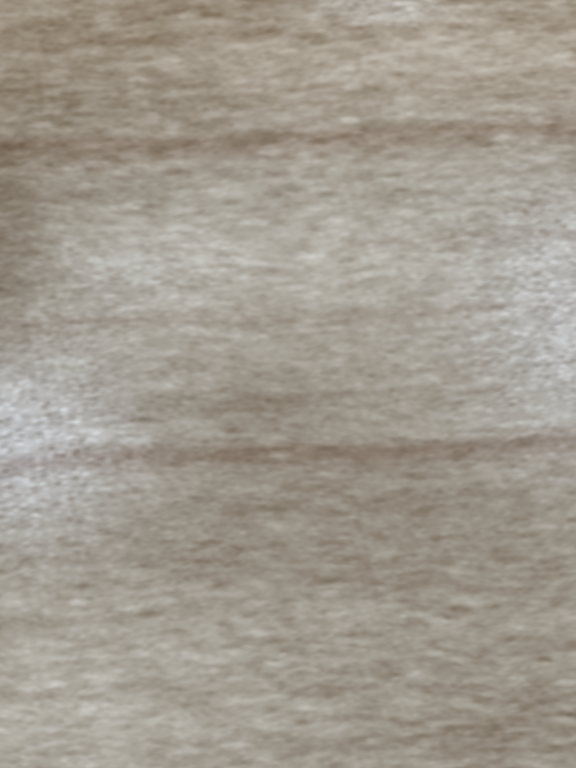
Reproduce this texture procedurally as a Shadertoy shader.

```glsl
// Pale, softly focused wood grain under uneven window light.
// Stretched cellular noise makes the fibres, tilted lines make the dark seams,
// and wide soft glows lay warm light, cool sheen and shade over the board.

const vec3 DARK_WOOD = vec3(0.55, 0.515, 0.462);
const vec3 PALE_WOOD = vec3(0.75, 0.742, 0.712);
const float TILT = 0.036;

vec3 hash3(vec2 cell) {
    vec3 q = fract(vec3(cell.xyx) * vec3(0.1031, 0.1030, 0.0973));
    q += dot(q, q.yxz + 33.33);
    return fract((q.xxy + q.yzz) * q.zyx);
}

// Soft round spots of random sign, one per cell; roughly -1 to 1.
float cellNoise(vec2 p) {
    vec2 cell = floor(p);
    float sum = 0.0;
    for (int j = -1; j <= 1; j++) {
        for (int i = -1; i <= 1; i++) {
            vec2 neighbour = cell + vec2(i, j);
            vec3 rnd = hash3(neighbour);
            vec2 d = p - neighbour - rnd.xy;
            float spot = max(0.0, 1.0 - dot(d, d));
            sum += (2.0 * rnd.z - 1.0) * spot * spot;
        }
    }
    return sum;
}

float glow(vec2 p, vec2 centre, vec2 radius) {
    vec2 d = (p - centre) / radius;
    return exp(-dot(d, d));
}

// Slow sideways bending of the fibres.
float bend(vec2 p) {
    return 0.003 * sin(9.0 * p.x + 7.0 * p.y)
         + 0.0015 * sin(23.0 * p.x - 15.0 * p.y + 1.7);
}

// Dark line with a crisp upper side and a longer fade below.
float seam(float y, float height, float above, float below) {
    float d = y - height;
    float width = d > 0.0 ? above : below;
    return exp(-d * d / (width * width));
}

float warmLight(vec2 p) {
    return 0.090 * glow(p, vec2(0.36, 0.67), vec2(0.32, 0.11))
         + 0.075 * glow(p, vec2(0.05, 0.09), vec2(0.22, 0.15))
         + 0.065 * glow(p, vec2(0.58, 0.92), vec2(0.24, 0.06))
         + 0.035 * glow(p, vec2(0.45, 0.20), vec2(0.35, 0.03));
}

float coolSheen(vec2 p) {
    return 0.150 * glow(p, vec2(0.00, 0.42), vec2(0.17, 0.13))
         + 0.110 * glow(p, vec2(0.76, 0.58), vec2(0.15, 0.17))
         + 0.090 * glow(p, vec2(0.49, 0.99), vec2(0.09, 0.025))
         + 0.035 * glow(p, vec2(0.15, 0.64), vec2(0.12, 0.06));
}

float shade(vec2 p) {
    return 0.105 * glow(p, vec2(0.00, 0.68), vec2(0.07, 0.12))
         + 0.040 * glow(p, vec2(0.02, 0.87), vec2(0.22, 0.07))
         + 0.050 * glow(p, vec2(0.42, 0.32), vec2(0.30, 0.09))
         + 0.040 * glow(p, vec2(0.34, 0.48), vec2(0.14, 0.05))
         + 0.040 * glow(p, vec2(0.72, 0.10), vec2(0.28, 0.14))
         + 0.025 * glow(p, vec2(0.36, 0.71), vec2(0.03, 0.09))
         + 0.045 * glow(p, vec2(0.30, 1.01), vec2(0.20, 0.03));
}

void mainImage(out vec4 fragColor, in vec2 fragCoord) {
    vec2 p = fragCoord / iResolution.y;
    float y = p.y - TILT * p.x + bend(p);
    vec2 fibre = vec2(p.x, y);

    // Grain from broad streaks down to fine speckle.
    float broad = cellNoise(fibre * vec2(3.0, 32.0));
    float streak = cellNoise(fibre * vec2(12.0, 85.0) + 17.0);
    float fine = cellNoise(fibre * vec2(42.0, 140.0) + 41.0);
    float speckle = cellNoise(fibre * vec2(120.0, 210.0) + 73.0);

    // Two strong seams and three faint ones.
    float seams = 0.085 * seam(y, 0.399, 0.009, 0.018)
                + 0.070 * seam(y, 0.809, 0.008, 0.024)
                + 0.035 * seam(y, 0.577, 0.007, 0.015)
                + 0.025 * seam(y, 0.668, 0.006, 0.012) * smoothstep(0.25, 0.6, p.x)
                + 0.020 * seam(y, 0.945, 0.005, 0.012);
    seams *= 1.0 + 0.25 * streak;
    float ridge = 0.030 * seam(y, 0.425, 0.018, 0.008);

    // Light, with more sparkle where the sheen falls.
    float sheen = coolSheen(p);
    float tone = 0.612 + warmLight(p) + sheen + ridge - shade(p) - seams;
    float clarity = 0.85 + 0.3 * smoothstep(0.08, 0.35, abs(p.y - 0.45));
    tone += clarity * (0.020 * broad + 0.022 * streak + 0.046 * fine);
    tone += (0.027 + 0.32 * sheen) * speckle;

    // Wood colour, tinted cool by sheen and warm near the top and in the seams.
    vec3 colour = mix(DARK_WOOD, PALE_WOOD, (tone - 0.55) / 0.20);
    colour += sheen * vec3(-0.08, 0.01, 0.26);
    colour += smoothstep(0.70, 1.0, p.y) * vec3(0.012, -0.004, -0.022);
    colour += seams * vec3(0.10, -0.06, -0.05);
    fragColor = vec4(clamp(colour, 0.0, 1.0), 1.0);
}
```
